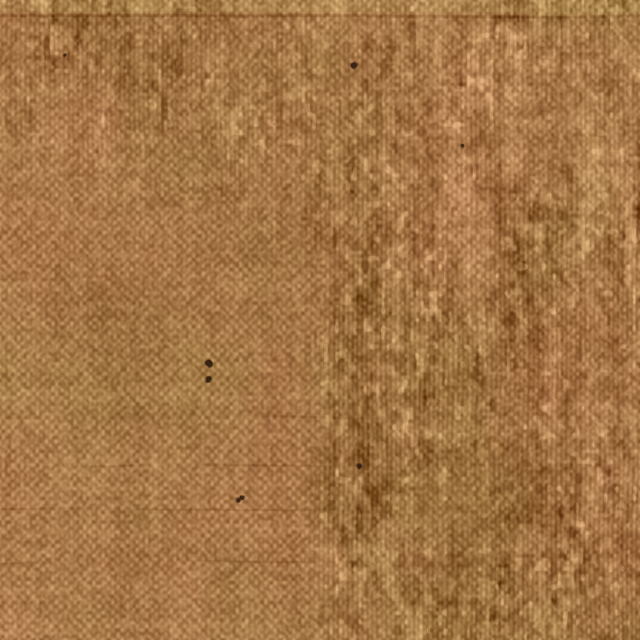
Reproduce this texture procedurally as a three.js fragment shader.

```glsl
varying vec2 vUv;

#define THREADS 135.0
#define WEAVE_DEPTH 0.24
#define GRAIN_DEPTH 0.30
#define WEAR_DEPTH 0.36
#define CRACK_DEPTH 0.50
#define FLECK_DEPTH 0.50
#define HOLE_COUNT 8
#define DARK_THREAD vec3(0.50, 0.32, 0.145)
#define LIGHT_THREAD vec3(0.75, 0.57, 0.37)
#define HOLE_COLOR vec3(0.17, 0.10, 0.05)

const float PI = 3.14159265;

float hash(vec2 p) {
  vec3 q = fract(vec3(p.xyx) * 0.1031);
  q += dot(q, q.yzx + 33.33);
  return fract((q.x + q.y) * q.z);
}

// Smooth value noise in the range -1 to 1
float noise(vec2 p) {
  vec2 cell = floor(p);
  vec2 f = fract(p);
  f = f * f * (3.0 - 2.0 * f);
  float low = mix(hash(cell), hash(cell + vec2(1.0, 0.0)), f.x);
  float high = mix(hash(cell + vec2(0.0, 1.0)), hash(cell + 1.0), f.x);
  return 2.0 * mix(low, high, f.y) - 1.0;
}

float fbm(vec2 p) {
  float sum = 0.0;
  float gain = 0.55;
  for (int i = 0; i < 4; i++) {
    sum += gain * noise(p);
    p = p * 2.03 + 17.3;
    gain *= 0.55;
  }
  return sum;
}

// Rubbed cloth: the right half in upright bands, and the upper left corner
float wearMask(vec2 p) {
  float edge = p.x + 0.025 * noise(vec2(3.0, p.y * 9.0));
  float rightSide = smoothstep(0.47, 0.54, edge);
  rightSide *= 0.72 + 0.5 * noise(p * vec2(15.0, 5.0) + 41.0);
  float corner = smoothstep(0.62, 0.86, p.y + 0.16 * fbm(p * 6.0 + 8.0));
  corner *= 0.50 + 0.45 * noise(p * vec2(13.0, 11.0) + 63.0);
  return clamp(max(rightSide, corner) + 0.08, 0.0, 1.0);
}

// Plain weave with slightly wavering threads
float weave(vec2 p, float wear) {
  vec2 bend = vec2(noise(p * vec2(12.0, 7.0)), noise(p * vec2(6.0, 14.0) + 29.0));
  vec2 thread = PI * THREADS * (p + 0.0022 * bend);
  float checks = cos(thread.x) * cos(thread.y);
  float ribs = cos(2.0 * thread.x);
  return mix(checks, 0.5 * checks + 0.4 * ribs, wear) + 0.15 * ribs;
}

// Upright streaks, broken cracks and pale loose fibres
float wornTone(vec2 p) {
  float streaks = 0.75 * noise(p * vec2(58.0, 9.0) + 5.0);
  float clumps = noise(p * vec2(105.0, 68.0) + 71.0);
  float cracks = smoothstep(0.25, 0.7, noise(p * vec2(82.0, 30.0) + 13.0));
  cracks *= smoothstep(-0.2, 0.4, noise(p * vec2(24.0, 7.0) + 52.0));
  float flecks = smoothstep(0.4, 0.8, noise(p * vec2(112.0, 72.0) + 97.0));
  return WEAR_DEPTH * (streaks + clumps) - CRACK_DEPTH * cracks + FLECK_DEPTH * flecks;
}

// Thin level creases, strongest in the smooth lower left
float creases(vec2 p) {
  float sum = 0.0;
  for (int i = 0; i < 4; i++) {
    float k = float(i);
    float y = 0.105 + 0.075 * k + 0.03 * hash(vec2(k, 7.0));
    float d = abs(p.y - y - 0.003 * noise(vec2(p.x * 7.0, k * 5.0)));
    float broken = smoothstep(-0.4, 0.6, noise(vec2(p.x * 11.0, k * 9.0 + 3.0)));
    sum += (1.0 - smoothstep(0.0005, 0.0035, d)) * broken;
  }
  return sum * (1.0 - 0.75 * smoothstep(0.4, 0.6, p.x));
}

// Small scattered moth holes with ragged rims
float holes(vec2 p) {
  float cover = 0.0;
  vec2 ragged = 0.0014 * vec2(noise(p * 180.0), noise(p * 180.0 + 37.0));
  for (int i = 0; i < HOLE_COUNT; i++) {
    float k = float(i);
    vec2 center = vec2(hash(vec2(k, 11.0)), hash(vec2(k, 23.0)));
    float radius = mix(0.002, 0.0065, hash(vec2(k, 31.0)));
    float d = length(p + ragged - center);
    cover = max(cover, 1.0 - smoothstep(radius - 0.002, radius + 0.002, d));
  }
  return cover;
}

void main() {
  vec2 p = vUv;
  float wear = wearMask(p);

  // Tone from thread, grain, stains and damage
  float tone = 0.60 - 0.08 * wear;
  tone += WEAVE_DEPTH * weave(p, wear);
  tone += GRAIN_DEPTH * noise(p * vec2(205.0, 190.0));
  tone += 0.16 * fbm(p * vec2(5.0, 4.0) + 19.0);
  tone += 0.09 * noise(p * vec2(75.0, 4.0)) + 0.09 * noise(p * vec2(5.0, 85.0));
  tone += wear * wornTone(p);
  tone -= 0.26 * creases(p);

  // Pale selvage along the top, with a dark seam below it
  float seamY = 0.974 + 0.002 * noise(vec2(p.x * 8.0, 2.0));
  float selvage = smoothstep(seamY, seamY + 0.008, p.y);
  tone += 0.16 * selvage;
  tone -= 0.30 * (1.0 - smoothstep(0.001, 0.004, abs(p.y - seamY)));

  // Drift between russet and olive
  float hue = fbm(p * vec2(7.0, 5.0) + 83.0) - 0.6 * selvage;
  vec3 color = mix(DARK_THREAD, LIGHT_THREAD, clamp(tone, -0.6, 1.5));
  color += hue * vec3(0.022, -0.012, 0.014);
  color = mix(color, HOLE_COLOR, 0.9 * holes(p));
  gl_FragColor = vec4(color, 1.0);
}
```
